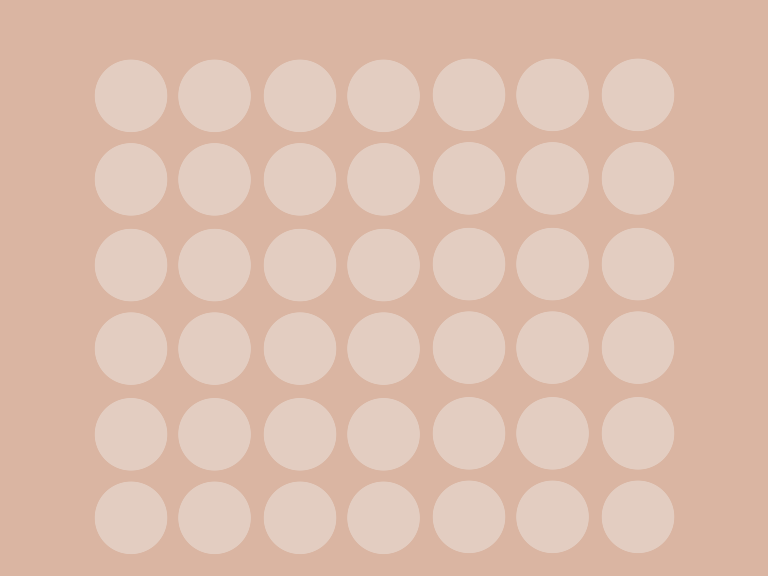
A Shadertoy shader for this pattern:

```glsl
// Lengths are fractions of the canvas height; x is measured from the centre.
const vec3 CLAY = vec3(0.853, 0.710, 0.635);
const vec3 CREAM = vec3(0.890, 0.803, 0.757);
const ivec2 DOT_COUNT = ivec2(7, 6);
const vec2 FIRST_DOT = vec2(-0.4392, 0.1010);
const vec2 PAIR_PITCH = vec2(0.2934, 0.2938);
const float PAIR_GAP = 0.1450;
const float DOT_RADIUS = 0.0630;
const int RAISED_COLUMN = 4;
const float RAISE = 0.0017;

// Dots sit in pairs, so the spacing alternates slightly along each axis.
vec2 dotCentre(ivec2 cell) {
    vec2 pairIndex = vec2(cell / 2);
    vec2 withinPair = vec2(cell % 2);
    vec2 centre = FIRST_DOT + pairIndex * PAIR_PITCH + withinPair * PAIR_GAP;
    if (cell.x >= RAISED_COLUMN) centre.y += RAISE;
    return centre;
}

float circleDistance(vec2 point, vec2 centre, float radius) {
    return length(point - centre) - radius;
}

void mainImage(out vec4 fragColor, in vec2 fragCoord) {
    float pixel = 1.0 / iResolution.y;
    vec2 point = (fragCoord - vec2(0.5 * iResolution.x, 0.0)) * pixel;

    // Distance to the nearest dot of the finite grid
    float nearest = 1e3;
    for (int row = 0; row < DOT_COUNT.y; row++) {
        for (int column = 0; column < DOT_COUNT.x; column++) {
            vec2 centre = dotCentre(ivec2(column, row));
            nearest = min(nearest, circleDistance(point, centre, DOT_RADIUS));
        }
    }

    // Flat fill with a one-pixel smooth edge
    float coverage = 1.0 - smoothstep(-0.5 * pixel, 0.5 * pixel, nearest);
    fragColor = vec4(mix(CLAY, CREAM, coverage), 1.0);
}
```
